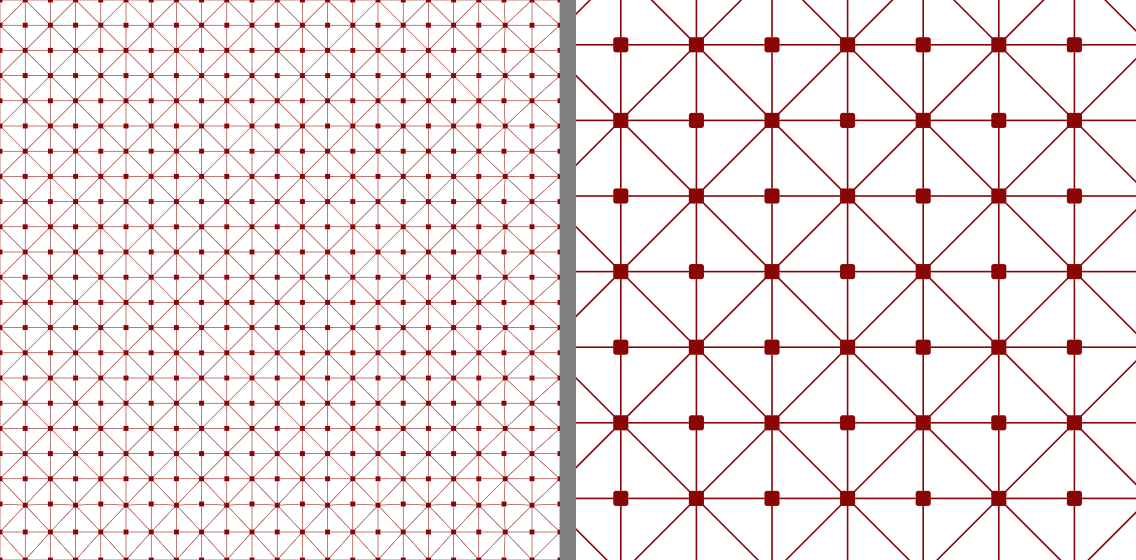
Left: the whole. Right: its middle third, enlarged.
Give the GLSL for this pattern, as a three.js fragment shader.

```glsl
// Thin dark red lattice on white: a square grid of 22 by 22 cells whose odd nodes
// also send out diagonals, with a small square dot on every node.
// Each pixel gathers the dots and edges of the nodes around its own cell.

varying vec2 vUv;

const vec3 PAPER = vec3(1.0);
const vec3 INK = vec3(0.54, 0.02, 0.02);
const float CELL = 0.045;         // regular spacing
const float WIDE_CELL = 0.05;     // spacing past the seam
const float SEAM = 20.0;          // index of the seam column and row
const float SEAM_SHIFT = 0.0022;  // bend of odd nodes on the seam
const float LINE_HALF = 0.00048;
const float DOT_HALF = 0.0045;

float isOdd(vec2 id) {
  return mod(id.x + id.y, 2.0);
}

// Position of a node, counted from the upper left
vec2 nodeAt(vec2 id) {
  vec2 place = CELL * min(id, SEAM) + WIDE_CELL * max(id - SEAM, 0.0);
  vec2 onSeam = step(abs(id - SEAM), vec2(0.5));
  return place + SEAM_SHIFT * onSeam * isOdd(id);
}

// Index of the cell that holds a point
vec2 cellAt(vec2 p) {
  float seamPlace = SEAM * CELL;
  return floor(min(p, seamPlace) / CELL + max(p - seamPlace, 0.0) / WIDE_CELL);
}

float segmentDistance(vec2 p, vec2 a, vec2 b) {
  vec2 ab = b - a;
  float t = clamp(dot(p - a, ab) / dot(ab, ab), 0.0, 1.0);
  return length(p - a - ab * t);
}

float roundedSquare(vec2 p, float halfSize, float radius) {
  vec2 q = abs(p) - halfSize + radius;
  return length(max(q, 0.0)) + min(max(q.x, q.y), 0.0) - radius;
}

// Share of a pixel covered by a shape, given its signed distance
float fill(float d, float pixel) {
  return clamp(0.5 - d / pixel, 0.0, 1.0);
}

// Share of a pixel covered by a line, even one thinner than the pixel
float stroke(float d, float pixel) {
  return fill(d - LINE_HALF, pixel) - fill(d + LINE_HALF, pixel);
}

float edge(vec2 p, vec2 id, vec2 stepTo, float pixel) {
  return stroke(segmentDistance(p, nodeAt(id), nodeAt(id + stepTo)), pixel);
}

// Ink of one node: its dot and the edges leading right and down
float nodeInk(vec2 p, vec2 id, float pixel) {
  float odd = isOdd(id);
  float radius = mix(0.0016, 0.0005, odd);
  float ink = fill(roundedSquare(p - nodeAt(id), DOT_HALF, radius), pixel);
  ink = max(ink, edge(p, id, vec2(1.0, 0.0), pixel));
  ink = max(ink, edge(p, id, vec2(0.0, 1.0), pixel));
  float diagonals = max(edge(p, id, vec2(1.0, 1.0), pixel),
                        edge(p, id, vec2(-1.0, 1.0), pixel));
  return max(ink, odd * diagonals);
}

void main() {
  vec2 p = vec2(vUv.x, 1.0 - vUv.y);
  float pixel = fwidth(vUv.x);
  vec2 cell = cellAt(p);

  float ink = 0.0;
  for (int j = -1; j <= 1; j++) {
    for (int i = -1; i <= 1; i++) {
      ink = max(ink, nodeInk(p, cell + vec2(float(i), float(j)), pixel));
    }
  }
  gl_FragColor = vec4(mix(PAPER, INK, ink), 1.0);
}
```
